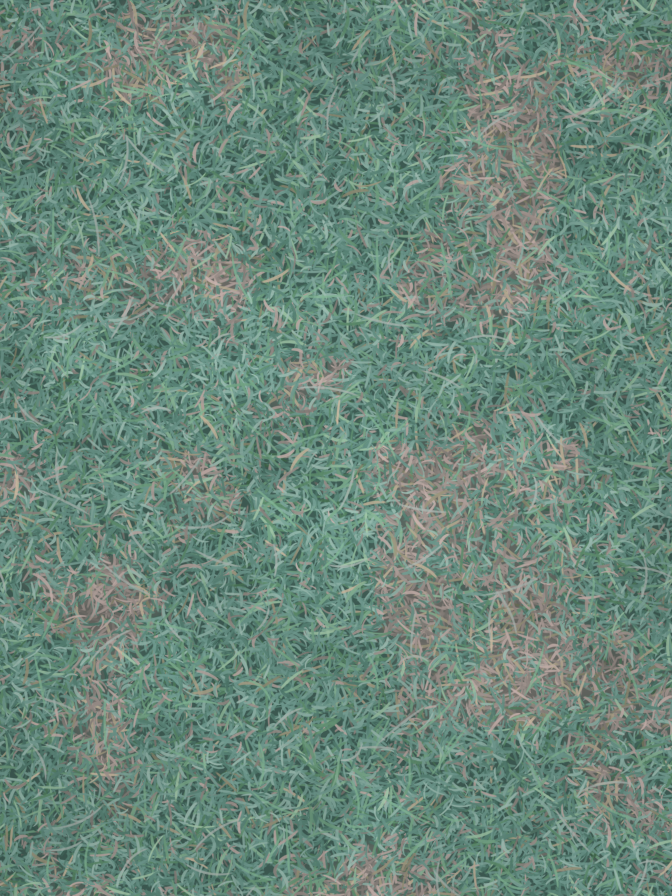
A WebGL 2 fragment shader for this texture:

```glsl
#version 300 es
precision highp float;
precision highp int;
// Worn lawn seen from above: many short, bent blades in blue-green tones.
// Rotated jittered grids are stacked from dark undergrowth to pale tips,
// while smooth noise gathers the dry, pinkish blades into loose patches.

uniform vec2 u_resolution;
out vec4 fragColor;

const int LAYERS = 17;
const float CELL = 0.027;       // grid pitch, in canvas widths
const float STALK_CELL = 0.085;
const float TAU = 6.2831853;

// Three random values per integer cell and layer.
vec3 hash3(vec2 cell, int seed) {
    uvec3 v = uvec3(ivec3(ivec2(cell) + 4096, seed + 17));
    v = v * 1664525u + 1013904223u;
    v.x += v.y * v.z; v.y += v.z * v.x; v.z += v.x * v.y;
    v ^= v >> 16u;
    v.x += v.y * v.z; v.y += v.z * v.x; v.z += v.x * v.y;
    return vec3(v >> 8u) / 16777216.0;
}

float valueNoise(vec2 p, int seed) {
    vec2 i = floor(p), f = fract(p);
    f = f * f * (3.0 - 2.0 * f);
    float low = mix(hash3(i, seed).x, hash3(i + vec2(1, 0), seed).x, f.x);
    float high = mix(hash3(i + vec2(0, 1), seed).x, hash3(i + vec2(1, 1), seed).x, f.x);
    return mix(low, high, f.y);
}

float fbm(vec2 p, int seed) {
    float sum = 0.0, gain = 0.53;
    for (int i = 0; i < 4; i++) {
        sum += gain * valueNoise(p, seed + i);
        p = p * 2.1 + 5.3;
        gain *= 0.5;
    }
    return sum;
}

mat2 rotation(float a) {
    return mat2(cos(a), sin(a), -sin(a), cos(a));
}

// Coverage of a tapered, bent blade centred on the origin.
float blade(vec2 p, float angle, float halfLength, float width, float bend, float soft) {
    p = rotation(-angle) * p;
    float along = p.x / halfLength;
    float across = abs(p.y - bend * (along * along - 0.4));
    float w = width * (1.0 - 0.45 * along * along);
    float side = 1.0 - smoothstep(w - soft, w + soft, across);
    return side * (1.0 - smoothstep(0.72, 1.0, abs(along)));
}

vec3 greenTone(float t) {
    vec3 c = mix(vec3(0.20, 0.33, 0.29), vec3(0.32, 0.48, 0.43), smoothstep(0.0, 0.35, t));
    c = mix(c, vec3(0.41, 0.57, 0.53), smoothstep(0.3, 0.65, t));
    return mix(c, vec3(0.60, 0.71, 0.67), smoothstep(0.65, 1.05, t));
}

vec3 dryTone(float t) {
    return mix(vec3(0.38, 0.38, 0.36), vec3(0.74, 0.66, 0.64), t);
}

// Paints one grid of short blades over the colour below.
vec3 grassLayer(vec3 base, vec2 p, int layer, float dryness, float soft) {
    float height = float(layer) / float(LAYERS - 1);
    vec2 q = rotation(float(layer) * 2.4) * p / CELL + float(layer) * 7.31;
    vec2 home = floor(q);
    for (int y = -1; y <= 1; y++) for (int x = -1; x <= 1; x++) {
        vec2 cell = home + vec2(x, y);
        vec3 place = hash3(cell, layer);
        vec3 look = hash3(cell, layer + 100);
        float size = mix(0.38, 0.95, look.x * look.x);
        float width = mix(0.045, 0.095, look.y);
        float cover = blade(q - cell - place.xy, place.z * TAU, size, width,
                            (look.y - 0.5) * 0.4, soft / CELL);
        float tone = fract(look.z * 37.0) * 0.72 + height * 0.30;
        vec3 tint = look.z < dryness ? dryTone(tone) : greenTone(tone);
        tint += vec3(0.02, 0.035, -0.035) * step(0.86, look.x);
        base = mix(base, tint, cover * 0.88);
    }
    return base;
}

// Paints sparse long stalks, either fresh yellow-green or bleached.
vec3 stalkLayer(vec3 base, vec2 p, int seed, float soft) {
    vec2 q = rotation(float(seed)) * p / STALK_CELL;
    vec2 home = floor(q);
    for (int y = -1; y <= 1; y++) for (int x = -1; x <= 1; x++) {
        vec2 cell = home + vec2(x, y);
        vec3 place = hash3(cell, seed), look = hash3(cell, seed + 100);
        float cover = blade(q - cell - place.xy, place.z * TAU, mix(0.25, 0.6, look.x),
                            0.021, (look.y - 0.5) * 0.25, soft / STALK_CELL);
        vec3 tint = look.y < 0.6 ? vec3(0.48, 0.67, 0.55) : vec3(0.64, 0.68, 0.66);
        base = mix(base, tint, cover * 0.75 * step(look.z, 0.4));
    }
    return base;
}

void main() {
    vec2 p = gl_FragCoord.xy / u_resolution.x;
    vec2 uv = gl_FragCoord.xy / u_resolution;
    float soft = max(0.0013, 0.6 / u_resolution.x);

    // Bare patches and the shaded soil between the blades
    float patches = smoothstep(0.50, 0.76, fbm(p * 6.5, 300));
    float dryness = 0.10 + 0.58 * patches;
    vec3 color = mix(vec3(0.23, 0.34, 0.31), vec3(0.39, 0.39, 0.37), patches);

    // Blades, lowest first
    for (int i = 0; i < LAYERS; i++) color = grassLayer(color, p, i, dryness, soft);
    for (int i = 0; i < 2; i++) color = stalkLayer(color, p, 500 + i, soft);

    // Broad mottling and soft falloff toward the corners
    color *= 0.92 + 0.18 * fbm(p * 9.0, 700);
    color *= 1.03 - 0.16 * dot(uv - 0.5, uv - 0.5);
    fragColor = vec4(color, 1.0);
}
```
